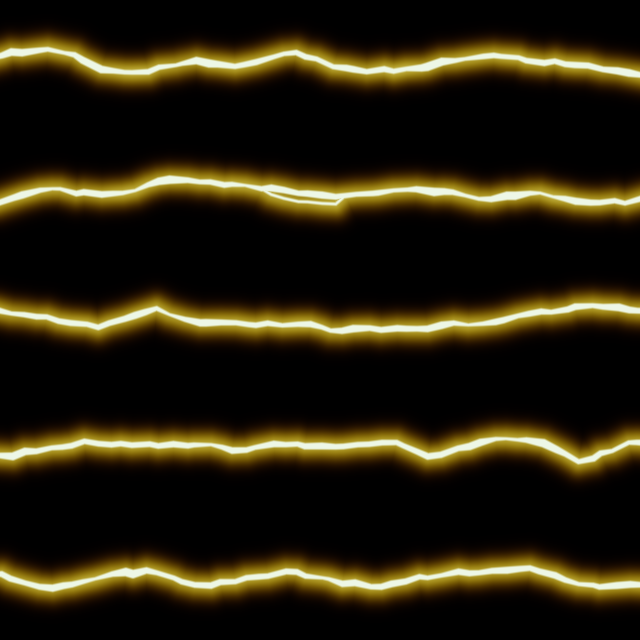
Write a Shadertoy shader that draws this pattern.

```glsl
const float ROWS = 5.0;            // bolts down the canvas
const float KINKS = 13.0;          // large bends across
const float STEPS = 52.0;          // small ragged segments across
const float KINK_HEIGHT = 0.019;
const float WANDER_HEIGHT = 0.028;
const float RAGGED_HEIGHT = 0.0024;
const float THIN = 0.0009;         // core half widths
const float THICK = 0.0052;
const float CORE_SOFTNESS = 0.0028;
const float GLOW_RADIUS = 0.023;
const float GLOW_LEVEL = 0.71;
const float FORK_ROW = 3.0;        // the bolt that splits in two
const float FORK_START = 0.41;
const float FORK_END = 0.54;
const float FORK_DROP = 0.013;
const vec3 CORE_COLOR = vec3(0.93, 0.97, 0.90);
const vec3 GLOW_FALLOFF = vec3(1.0, 1.35, 5.0);

float hash(vec2 p) {
    vec3 q = fract(vec3(p.xyx) * vec3(0.1031, 0.1030, 0.0973));
    q += dot(q, q.yzx + 33.33);
    return fract((q.x + q.y) * q.z);
}

float signedHash(float i, float seed) {
    return 2.0 * hash(vec2(i + 17.0, seed * 7.0 + 3.0)) - 1.0;
}

float gradientNoise(float x, float seed) {
    float i = floor(x), f = x - i;
    float u = f * f * f * (f * (f * 6.0 - 15.0) + 10.0);
    return mix(signedHash(i, seed) * f, signedHash(i + 1.0, seed) * (f - 1.0), u);
}

// Unevenly spaced bend, in kink units across
vec2 kink(float i, float row) {
    return vec2(i + 0.32 * signedHash(i, row + 10.0),
                KINK_HEIGHT * signedHash(i, row + 20.0));
}

// Straight runs between bends
float kinkedHeight(float x, float row) {
    float t = x * KINKS;
    float i = floor(t);
    if (t < kink(i, row).x) i -= 1.0;
    else if (t >= kink(i + 1.0, row).x) i += 1.0;
    vec2 a = kink(i, row), b = kink(i + 1.0, row);
    return mix(a.y, b.y, (t - a.x) / (b.x - a.x));
}

// Vertex of the ragged path: position in xy, core half width in z
vec3 boltVertex(float k, float row, float strand) {
    float x = (k + 0.3 * signedHash(k, row + 30.0)) / STEPS;
    float y = kinkedHeight(x, row)
            + WANDER_HEIGHT * gradientNoise(x * 4.0, row + 40.0)
            + RAGGED_HEIGHT * signedHash(k, row + 50.0);
    float swell = clamp(0.5 + 1.6 * gradientNoise(x * 17.0, row + 60.0), 0.0, 1.0);
    float split = smoothstep(FORK_START, FORK_START + 0.02, x)
                - smoothstep(FORK_END - 0.02, FORK_END, x);
    y -= strand * split * FORK_DROP;
    return vec3(x, y, mix(mix(THIN, THICK, swell), THIN, strand));
}

// Distance to the path in x, distance to the core's edge in y
vec2 boltDistance(vec2 p, float row, float strand) {
    float first = floor(p.x * STEPS) - 4.0;
    vec3 a = boltVertex(first, row, strand);
    vec2 nearest = vec2(1.0);
    for (int j = 1; j <= 8; j++) {
        vec3 b = boltVertex(first + float(j), row, strand);
        vec2 along = b.xy - a.xy, toPoint = p - a.xy;
        float h = clamp(dot(toPoint, along) / dot(along, along), 0.0, 1.0);
        float d = length(toPoint - along * h);
        nearest = min(nearest, vec2(d, d - mix(a.z, b.z, h)));
        a = b;
    }
    return nearest;
}

void mainImage(out vec4 fragColor, in vec2 fragCoord) {
    vec2 uv = fragCoord / iResolution.y;
    float pixel = 1.0 / iResolution.y;

    // One bolt in the middle of each row
    float row = floor(uv.y * ROWS);
    vec2 p = vec2(uv.x, uv.y - (row + 0.5) / ROWS);
    vec2 d = boltDistance(p, row, 0.0);
    if (row == FORK_ROW) d = min(d, boltDistance(p, row, 1.0));

    // Amber halo, yellower where it is stronger
    float flicker = 1.0 + 0.18 * gradientNoise(uv.x * 12.0, row + 70.0);
    float level = GLOW_LEVEL * flicker * exp(-pow(d.x / GLOW_RADIUS, 2.0));
    vec3 color = pow(vec3(level), GLOW_FALLOFF);

    // Hot core with a soft edge
    float core = 1.0 - smoothstep(-0.5 * pixel, CORE_SOFTNESS + 0.5 * pixel, d.y);
    color = mix(color, CORE_COLOR, core);

    fragColor = vec4(color, 1.0);
}
```
